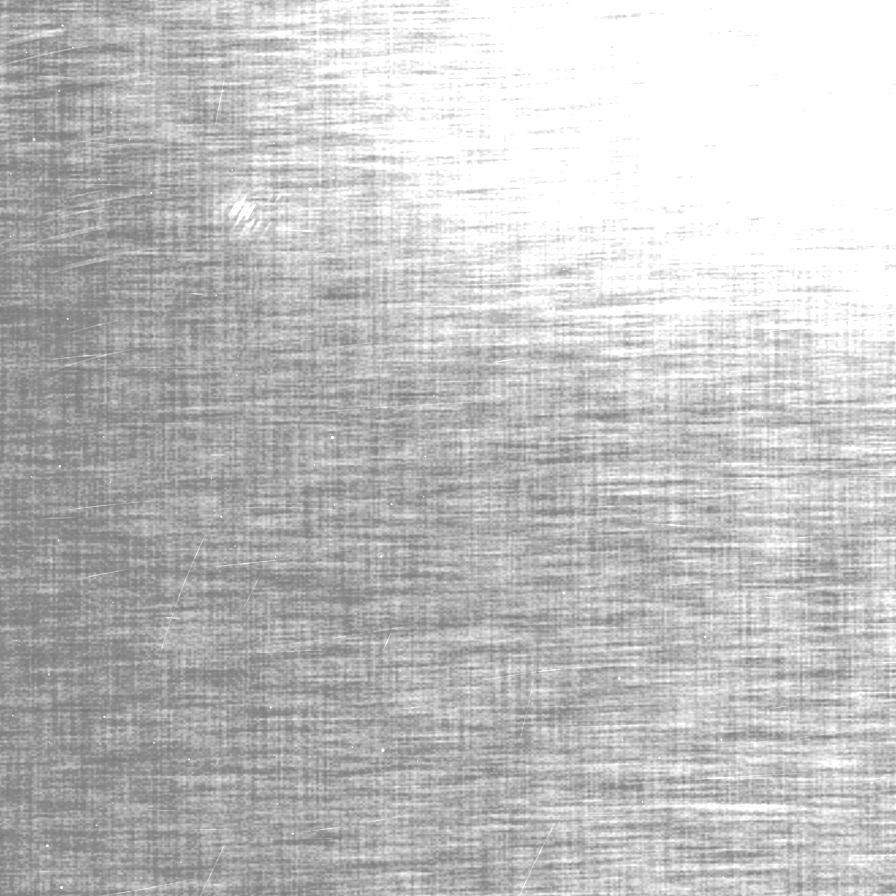
Write a Shadertoy shader that draws this texture.

```glsl
// Brushed, worn sheet metal: a glare in the upper right over a grey slope,
// crossed by stretched value noise (thin level strokes, fine upright ones),
// then overlaid with curved hairlines, loose scratches, a scuff and specks.

#define SHADE_DARK 0.565
#define SHADE_SLOPE 0.235
#define GLARE 0.40
#define STROKE_LEVEL 0.56
#define STROKE_UPRIGHT 0.16
#define GRAIN 0.17
#define BLOTCH 0.06
#define SCRATCHES 90
#define SCRATCH_WIDTH 0.0005
#define SPECK_CELLS 22.0

float hash(vec2 p) {
    return fract(sin(dot(p, vec2(127.1, 311.7))) * 43758.5453);
}

float noise(vec2 p) {
    vec2 cell = floor(p), f = fract(p);
    f = f * f * (3.0 - 2.0 * f);
    float low = mix(hash(cell), hash(cell + vec2(1, 0)), f.x);
    float high = mix(hash(cell + vec2(0, 1)), hash(cell + vec2(1, 1)), f.x);
    return mix(low, high, f.y);
}

// Broad light: a slope to the right plus the overexposed corner
float lighting(vec2 p) {
    float wobble = 0.05 * (noise(p * vec2(5.0, 40.0)) - 0.5);
    float corner = smoothstep(0.05, 0.70, p.x + wobble)
                 * smoothstep(0.54, 0.88, p.y + 0.06 * p.x + wobble);
    float topEdge = 0.07 * smoothstep(0.65, 1.0, p.y);
    return SHADE_DARK + SHADE_SLOPE * p.x + GLARE * corner + topEdge;
}

// Brush strokes in both directions, centred on zero
float brushing(vec2 p) {
    vec2 q = p + vec2(0.0, 0.006 * noise(p * 4.0) - 0.012 * p.x);
    vec2 rising = p - vec2(0.0, 0.10 * p.x);
    float level = 0.20 * noise(q * vec2(24.0, 130.0))
                + 0.32 * noise(q * vec2(13.0, 270.0) + 31.0)
                + 0.30 * noise(q * vec2(38.0, 370.0) + 67.0)
                + 0.18 * noise(rising * vec2(16.0, 310.0) + 53.0) - 0.5;
    float upright = 0.75 * noise(p * vec2(350.0, 16.0) + 13.0)
                  + 0.25 * noise(p * vec2(160.0, 9.0) + 47.0) - 0.5;
    float grain = noise(p * vec2(330.0, 400.0)) - 0.5;
    float blotch = noise(p * vec2(26.0, 60.0) + 5.0) - 0.5;
    float contrast = mix(0.70, 1.15, smoothstep(0.0, 0.9, p.x))
                   + 0.35 * smoothstep(0.6, 1.0, p.y);
    float bright = pow(noise(q * vec2(6.0, 300.0) + 91.0), 7.0);
    return contrast * (STROKE_LEVEL * level + BLOTCH * blotch)
         + STROKE_UPRIGHT * upright + GRAIN * grain
         + bright * mix(0.06, 0.22, p.x);
}

// Hairline arcs sweeping across the left side
float arcs(vec2 p) {
    vec2 d = p - vec2(0.25, 0.05);
    float lines = noise(vec2(length(d) * 260.0, atan(d.y, d.x) * 5.0));
    float patches = smoothstep(0.3, 0.7, noise(p * 6.0 + 20.0));
    float area = smoothstep(0.35, 0.05, p.x) * smoothstep(0.35, 0.5, p.y);
    return smoothstep(0.75, 1.0, lines) * patches * area;
}

// Loose scratches with random place, length, tilt and bend
float scratches(vec2 p, float pixel) {
    float sum = 0.0;
    for (int i = 0; i < SCRATCHES; i++) {
        float id = float(i);
        vec2 d = p - vec2(hash(vec2(id, 1.0)), hash(vec2(id, 2.0)));
        float tilt = 0.30 * (hash(vec2(id, 3.0)) - 0.35);
        if (i % 9 == 0) tilt += 1.2;
        float c = cos(tilt), s = sin(tilt);
        d = vec2(c * d.x + s * d.y, c * d.y - s * d.x);
        float reach = mix(0.012, 0.15, pow(hash(vec2(id, 4.0)), 3.0));
        float bend = 1.2 * (hash(vec2(id, 5.0)) - 0.6);
        float away = abs(d.y - bend * d.x * d.x);
        float line = 1.0 - smoothstep(0.0, SCRATCH_WIDTH + pixel, away);
        float fade = 1.0 - smoothstep(0.2 * reach, reach, abs(d.x));
        float worn = 0.3 + 0.9 * noise(vec2(d.x * 90.0, id));
        sum += line * fade * worn * mix(0.06, 0.26, hash(vec2(id, 6.0)));
    }
    return min(sum, 0.35);
}

// Small diagonal scuff and a pale rubbed spot beside it
float scuff(vec2 p) {
    vec2 d = p - vec2(0.285, 0.765);
    float hatch = noise(vec2(d.x - 0.6 * d.y, 0.2 * d.y) * 240.0);
    vec2 m = d * vec2(32.0, 50.0);
    float mark = smoothstep(0.45, 0.75, hatch) * exp(-dot(m, m));
    vec2 e = (p - vec2(0.16, 0.89)) * 50.0;
    return 0.45 * mark + 0.14 * exp(-dot(e, e));
}

// Tiny bright pits, denser to the lower left
float specks(vec2 p, float pixel) {
    vec2 cell = floor(p * SPECK_CELLS);
    vec2 spot = 0.15 + 0.7 * vec2(hash(cell + 3.0), hash(cell + 8.0));
    float away = length(fract(p * SPECK_CELLS) - spot) / SPECK_CELLS;
    float radius = mix(0.0006, 0.0019, pow(hash(cell + 17.0), 3.0));
    float present = step(hash(cell + 29.0), mix(0.36, 0.06, p.x));
    return present * (1.0 - smoothstep(radius - pixel, radius + pixel, away));
}

void mainImage(out vec4 fragColor, in vec2 fragCoord) {
    vec2 p = fragCoord / iResolution.y;
    float pixel = 0.7 / iResolution.y;
    float shade = lighting(p) + brushing(p);
    shade = max(shade, 0.33 + 0.4 * shade);
    shade += 0.25 * arcs(p) + scratches(p, pixel) + scuff(p);
    shade += 0.35 * specks(p, pixel);
    fragColor = vec4(vec3(clamp(shade, 0.0, 1.0)), 1.0);
}
```
